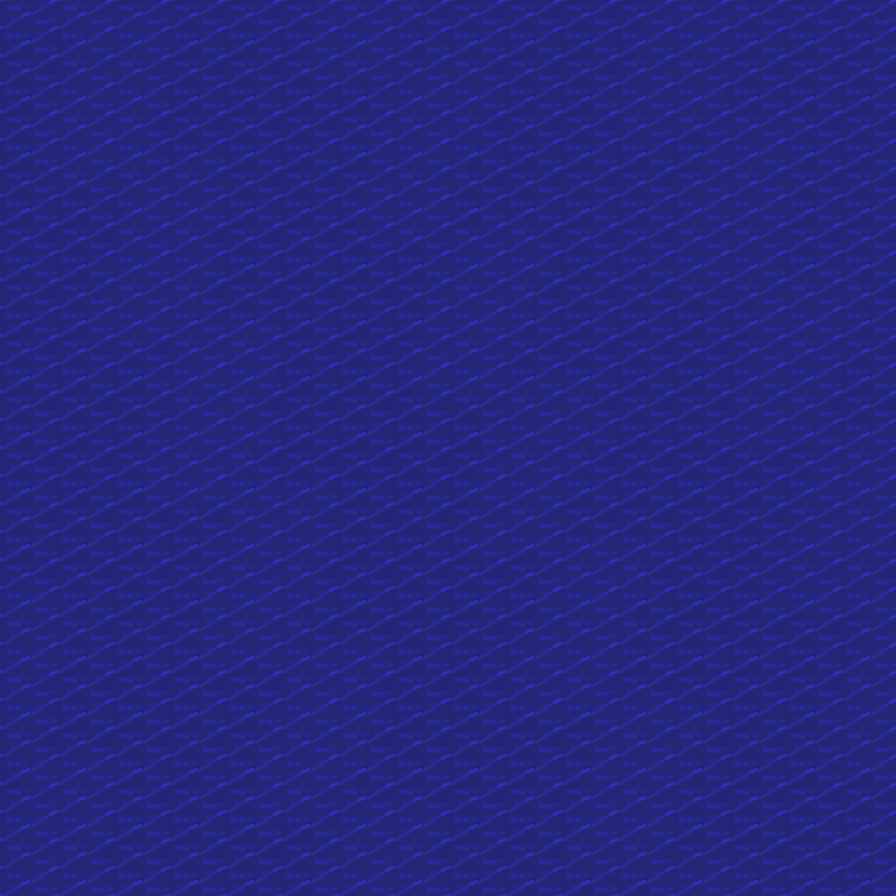
Reproduce this pattern procedurally as a Shadertoy shader.

```glsl
// Deep blue woven cloth: short slanted threads end in bright knots on a half-drop
// lattice, with small bow-tie stitches and faint level dashes between the threads.
// Each part is a distance function on a 16 by 32 repeat, so the canvas tiles.

const float TAU = 6.2831853;
const float REPEATS = 16.0;          // lattice cells across; twice as many down
const vec2 CELL = vec2(1.0, 0.5);
const vec2 KNOT_AT = vec2(-0.04, -0.014);
const vec2 STITCH_AT = vec2(0.25, -0.139);

const vec3 GROUND = vec3(0.139, 0.148, 0.466);
const vec3 HAZE   = vec3(0.150, 0.160, 0.520);
const vec3 THREAD = vec3(0.172, 0.182, 0.610);
const vec3 STITCH = vec3(0.160, 0.160, 0.630);
const vec3 KNOT   = vec3(0.182, 0.192, 0.740);

// Offset from the nearest point of the half-drop lattice
vec2 halfDrop(vec2 p, vec2 cell) {
    vec2 a = mod(p + 0.5 * cell, cell) - 0.5 * cell;
    vec2 b = mod(p, cell) - 0.5 * cell;
    return dot(a, a) < dot(b, b) ? a : b;
}

// Distance to a rounded dash between two ends
float dashDistance(vec2 q, vec2 a, vec2 b, float radius) {
    vec2 ab = b - a;
    float t = clamp(dot(q - a, ab) / dot(ab, ab), 0.0, 1.0);
    return length(q - a - ab * t) - radius;
}

// Two wedges joined by a narrow waist
float bowTieDistance(vec2 q, float halfWidth) {
    q = abs(q);
    return max(q.x - halfWidth, (q.y - 0.012 - 0.30 * q.x) * 0.95);
}

float coverage(float d, float blur) {
    return 1.0 - smoothstep(-blur, blur, d);
}

// Layered sines with whole frequencies, so the wear wraps
float wear(vec2 uv) {
    return 0.6 * sin(TAU * (3.0 * uv.x + uv.y))
         + 0.4 * sin(TAU * (5.0 * uv.x - 4.0 * uv.y) + 1.3);
}

void mainImage(out vec4 fragColor, in vec2 fragCoord) {
    vec2 uv = fragCoord / iResolution.xy;
    vec2 p = uv * REPEATS;
    float blur = max(0.010, 0.40 * REPEATS / iResolution.y);
    float age = wear(uv);

    // Lattice offsets of each part
    vec2 knot = halfDrop(p - KNOT_AT, CELL);
    vec2 tail = halfDrop(p - KNOT_AT + vec2(0.21, 0.125), CELL);
    vec2 stitch = halfDrop(p - STITCH_AT, CELL);

    // Distances to each part
    float thread = dashDistance(tail, vec2(-0.17, -0.110), vec2(0.18, 0.110), 0.015);
    float bow = bowTieDistance(stitch, 0.105);
    float fleck = dashDistance(knot, vec2(-0.27, -0.075), vec2(-0.19, -0.075), 0.014);
    float spur = dashDistance(stitch, vec2(0.19, 0.015), vec2(0.25, 0.015), 0.014);
    float small = min(fleck, spur);
    float bead = dashDistance(knot, vec2(-0.055, -0.022), vec2(0.055, 0.022), 0.027);

    // Ground and the soft glow around the parts
    vec3 color = GROUND * (1.0 + 0.008 * age);
    float glow = coverage(min(min(thread, bow), small) - 0.022, 0.022);
    color = mix(color, HAZE, glow);

    // Small level dashes under the threads
    color = mix(color, STITCH, coverage(small, blur) * 0.35);
    color = mix(color, THREAD, coverage(thread, blur) * (0.96 + 0.04 * age));

    // Stitches and bright knots
    color = mix(color, STITCH, coverage(bow, blur) * (0.95 + 0.05 * age));
    color = mix(color, KNOT, coverage(bead, blur) * (0.95 + 0.05 * age));

    fragColor = vec4(color, 1.0);
}
```
